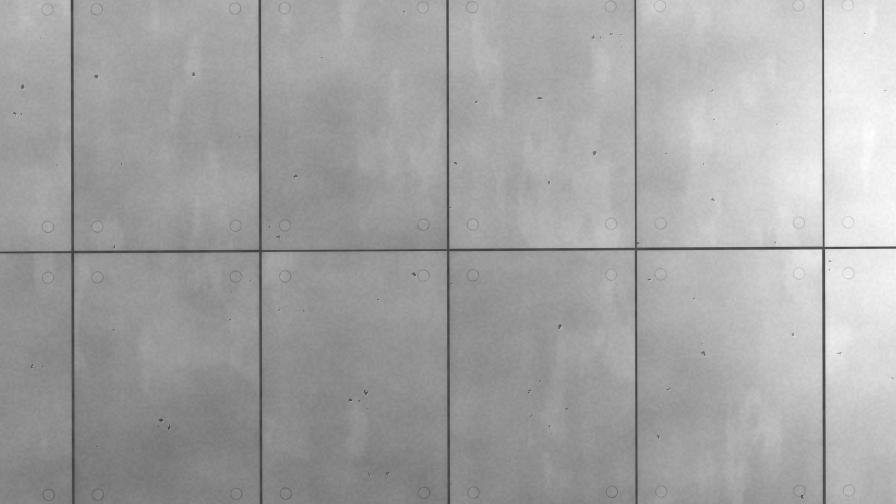
Write a WebGL 1 fragment shader that draws this texture.

```glsl
precision highp float;

uniform vec2 u_resolution;

// Lengths are fractions of the canvas height.
const vec2 PANEL_SIZE = vec2(0.3725, 0.532);
const vec2 JOINT_ORIGIN = vec2(0.1455, 0.499);
const vec2 JOINT_TILT = vec2(-0.0025, 0.0055);
const vec2 JOINT_HALF_WIDTH = vec2(0.0016, 0.0031);  // thinnest, widest
const vec2 BOLT_INSET = vec2(0.0490, 0.0505);
const float BOLT_RADIUS = 0.0112;
const float BOLT_LINE = 0.0009;
const float PIT_CELL = 0.018;
const float PIT_RADIUS = 0.0036;
const float PIT_CHANCE = 0.013;
const float CLUSTER_SPREAD = 0.032;
const vec2 GLOW_CENTER = vec2(1.85, 0.56);
const float GLOW_GAIN = 0.36;
const float TONE_BOTTOM = 0.510;
const float TONE_TOP = 0.660;
const float JOINT_TONE = 0.23;

float hash(vec2 p) {
  vec3 q = fract(vec3(p.xyx) * 0.1031);
  q += dot(q, q.yzx + 33.33);
  return fract((q.x + q.y) * q.z);
}

vec2 hash2(vec2 p) {
  return vec2(hash(p + 13.7), hash(p + 71.3));
}

float noise(vec2 p) {
  vec2 i = floor(p);
  vec2 f = fract(p);
  f = f * f * (3.0 - 2.0 * f);
  return mix(mix(hash(i), hash(i + vec2(1.0, 0.0)), f.x),
             mix(hash(i + vec2(0.0, 1.0)), hash(i + 1.0), f.x), f.y);
}

float fbm(vec2 p) {
  float sum = 0.0;
  float gain = 0.5;
  for (int i = 0; i < 5; i++) {
    sum += gain * noise(p);
    p = p * 2.03 + 19.1;
    gain *= 0.5;
  }
  return sum;
}

// Coverage of a shape from its signed distance.
float fill(float d, float px) {
  return 1.0 - smoothstep(-0.7 * px, 0.7 * px, d);
}

// Chance of a pit: sparse everywhere, raised around one spot per panel.
float pitChance(vec2 p) {
  vec2 id = floor(p / PANEL_SIZE);
  vec2 center = (id + 0.15 + 0.7 * hash2(id + 5.0)) * PANEL_SIZE;
  vec2 d = (p - center) / CLUSTER_SPREAD;
  float strength = hash(id + 37.0);
  return PIT_CHANCE + 0.75 * strength * strength * exp(-dot(d, d));
}

float pits(vec2 p, float px) {
  vec2 id = floor(p / PIT_CELL);
  vec2 center = (id + 0.3 + 0.4 * hash2(id)) * PIT_CELL;
  vec2 warp = vec2(noise(p * 260.0), noise(p * 260.0 + 43.0)) - 0.5;
  float size = hash(id + 91.0);
  float radius = PIT_RADIUS * mix(0.3, 1.0, size * size);
  float d = length(p - center + 0.006 * warp) - radius;
  return fill(d, px) * step(hash(id + 153.0), pitChance(center));
}

float joint(float d, vec2 segment, float px) {
  float halfWidth = mix(JOINT_HALF_WIDTH.x, JOINT_HALF_WIDTH.y, hash(segment));
  return fill(abs(d) - halfWidth, px);
}

void main() {
  float px = 1.0 / u_resolution.y;
  vec2 uv = gl_FragCoord.xy * px;
  vec2 p = uv - JOINT_ORIGIN - JOINT_TILT * uv.yx;
  vec2 grid = p / PANEL_SIZE;
  vec2 id = floor(grid);
  vec2 nearest = floor(grid + 0.5);
  vec2 toJoint = (grid - nearest) * PANEL_SIZE;

  // Light falling from the right
  vec2 g = (uv - GLOW_CENTER) * vec2(1.0, 0.75);
  float tone = mix(TONE_BOTTOM, TONE_TOP, uv.y);
  tone += GLOW_GAIN * exp(-4.0 * dot(g, g));

  // Cloudy concrete, differing from panel to panel
  vec2 s = p + id * 7.3 + 40.0;
  tone += 0.03 * (hash(id + 60.0) - 0.5);
  tone += 0.15 * (fbm(s * vec2(4.5, 8.0)) - 0.48);
  tone += 0.025 * (noise(s * vec2(32.0, 4.0)) - 0.5);
  tone += 0.035 * smoothstep(0.58, 0.72, fbm(s * vec2(14.0, 6.0) + 8.0));
  tone += 0.035 * (noise(s * 210.0) - 0.5);

  // Pits with a lit lower right rim
  float pit = pits(p, px);
  float rim = pits(p + vec2(-0.0018, 0.0018), px) * (1.0 - pit);
  tone += 0.07 * rim - 0.24 * pit;

  // Round bolt plugs in the panel corners
  vec2 b = abs(toJoint) - BOLT_INSET;
  float r = length(b);
  float ring = fill(abs(r - BOLT_RADIUS) - BOLT_LINE, px);
  float wear = 0.5 + 0.5 * noise(p * 110.0);
  tone += 0.012 * fill(r - BOLT_RADIUS, px) - 0.14 * ring * wear;

  // Joints with soft edges and uneven widths
  float lip = exp(-abs(toJoint.x) * 190.0) + exp(-abs(toJoint.y) * 190.0);
  tone -= 0.05 * lip;
  float gap = max(joint(toJoint.x, vec2(nearest.x, id.y) + 20.0, px),
                  joint(toJoint.y, vec2(id.x, nearest.y) + 50.0, px));
  tone = mix(tone, JOINT_TONE + 0.06 * noise(p * 70.0), 0.92 * gap);

  gl_FragColor = vec4(vec3(clamp(tone, 0.0, 1.0)), 1.0);
}
```
